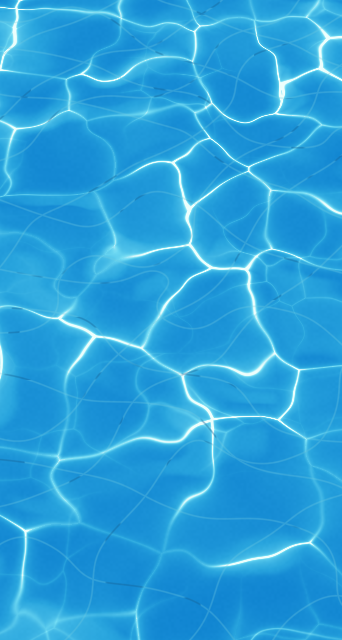
A Shadertoy shader for this texture:

```glsl
// Sunlit pool water seen at a slant: bright caustic threads over blue tiles.
// Warped Voronoi borders give the threads, cusps and sheens; a refracted
// tile grid gives the faint curling grout lines.

#define TILT 0.36          // perspective squeeze towards the top
#define CELLS vec2(5.0, 5.5)
#define WARP 0.75          // bending of the light threads
#define THREAD 0.017       // half width of a thread, in cells
#define SHEEN 0.085        // reach of the glow beside a thread
#define GROUT_WIDTH 0.0013
#define REFRACTION 1.15    // bending of the grout lines
#define DEEP vec3(0.065, 0.52, 0.82)
#define AZURE vec3(0.16, 0.65, 0.87)
#define AQUA vec3(0.43, 0.85, 0.95)
#define GLINT vec3(0.93, 1.0, 0.99)

vec2 hash2(vec2 p) {
    vec2 k = vec2(dot(p, vec2(127.1, 311.7)), dot(p, vec2(269.5, 183.3)));
    return fract(sin(k) * 43758.5);
}

// Two independent channels of smooth value noise
vec2 noise2(vec2 p) {
    vec2 i = floor(p), f = fract(p);
    f = f * f * f * (f * (f * 6.0 - 15.0) + 10.0);
    vec2 low = mix(hash2(i), hash2(i + vec2(1, 0)), f.x);
    vec2 high = mix(hash2(i + vec2(0, 1)), hash2(i + vec2(1, 1)), f.x);
    return mix(low, high, f.y);
}

vec2 bend(vec2 p) {
    return p + WARP * (noise2(p * 1.1) - 0.5)
             + 0.3 * WARP * (noise2(p * 2.7 + 9.0) - 0.5);
}

// x: distance to nearest border, y: to the second border, z: cell random
vec3 cellBorders(vec2 p) {
    vec2 base = floor(p), f = fract(p), nearCell, nearVec;
    float best = 9.0;
    for (int j = -1; j <= 1; j++)
    for (int i = -1; i <= 1; i++) {
        vec2 c = vec2(i, j);
        vec2 r = c + 0.1 + 0.8 * hash2(base + c) - f;
        if (dot(r, r) < best) { best = dot(r, r); nearCell = c; nearVec = r; }
    }
    float first = 9.0, second = 9.0;
    for (int j = -2; j <= 2; j++)
    for (int i = -2; i <= 2; i++) {
        if (i == 0 && j == 0) continue;
        vec2 c = nearCell + vec2(i, j);
        vec2 r = c + 0.1 + 0.8 * hash2(base + c) - f;
        float d = dot(0.5 * (nearVec + r), normalize(r - nearVec));
        second = min(second, max(first, d));
        first = min(first, d);
    }
    return vec3(first, second, hash2(base + nearCell + 31.0).x);
}

// Light of one caustic net: sharp threads, soft sheen, hot cusps
float caustics(vec2 p, float sharpness) {
    vec2 vary = noise2(p * 1.3 + 17.0);
    vec3 b = cellBorders(bend(p));
    float power = smoothstep(0.12, 0.75, vary.x);
    float width = THREAD * mix(0.65, 1.5, vary.y);
    float thread = exp(-b.x * b.x / (width * width));
    float halo = exp(-b.x / (SHEEN * mix(0.4, 1.3, vary.y)));
    float sheet = b.z * b.z * exp(-b.x / 0.16);
    float cusp = exp(-b.y / 0.04) * exp(-b.x / 0.03);
    return sharpness * thread * mix(0.1, 0.55, power)
         + halo * mix(0.1, 0.36, power) + 0.12 * sheet
         + sharpness * 0.55 * cusp * power;
}

// Thin line wherever a coordinate crosses a whole number
float groutLine(float c) {
    float slope = length(vec2(dFdx(c), dFdy(c))) * iResolution.y;
    float d = abs(fract(c - 0.5) - 0.5) / max(slope, 1.5);
    float soft = 0.8 / iResolution.y;
    return 1.0 - smoothstep(GROUT_WIDTH - soft, GROUT_WIDTH + soft, d);
}

vec3 waterColor(float light) {
    vec3 c = mix(DEEP, AZURE, smoothstep(-0.02, 0.26, light));
    c = mix(c, AQUA, clamp((light - 0.22) / 0.4, 0.0, 1.0));
    return mix(c, GLINT, smoothstep(0.58, 1.0, light));
}

void mainImage(out vec4 fragColor, in vec2 fragCoord) {
    // Canvas to tilted water plane
    vec2 uv = fragCoord / iResolution.y;
    vec2 ground = vec2(uv.x - 0.27, uv.y) / (1.0 - TILT * uv.y);
    vec2 p = ground * CELLS + 20.0;

    // Broad patches, main net and a fainter, finer net
    vec2 patches = noise2(p * 0.9 + 5.0);
    vec2 ripples = noise2(bend(p) * vec2(1.7, 2.4) + 40.0);
    float light = 0.13 * patches.x + 0.07 * ripples.x - 0.03;
    light += 0.13 * smoothstep(0.55, 0.9, ripples.y) + 0.03 * uv.y;
    light += caustics(p, 1.0);
    light += 0.38 * smoothstep(0.25, 0.8, patches.y)
           * caustics(p * 1.35 + vec2(7.3, 3.1), 0.55);
    vec3 color = waterColor(light);

    // Refracted grout, pale with a few dark gaps
    vec2 shift = REFRACTION * (noise2(p * 0.95 + 60.0) - 0.5);
    float across = dot(ground, vec2(2.2, 5.8)) + shift.x;
    float along = dot(ground, vec2(-4.0, 4.6)) + shift.y;
    float grout = max(groutLine(across), groutLine(along));
    float gaps = smoothstep(0.76, 0.88, noise2(p * 6.0).x);
    color = mix(color, vec3(0.45, 0.80, 0.88), 0.3 * grout * (1.0 - gaps));
    color = mix(color, vec3(0.08, 0.38, 0.58), 0.4 * grout * gaps);

    // Fine surface grain
    color += 0.012 * (noise2(uv * 230.0).x - 0.5);
    fragColor = vec4(clamp(color, 0.0, 1.0), 1.0);
}
```
